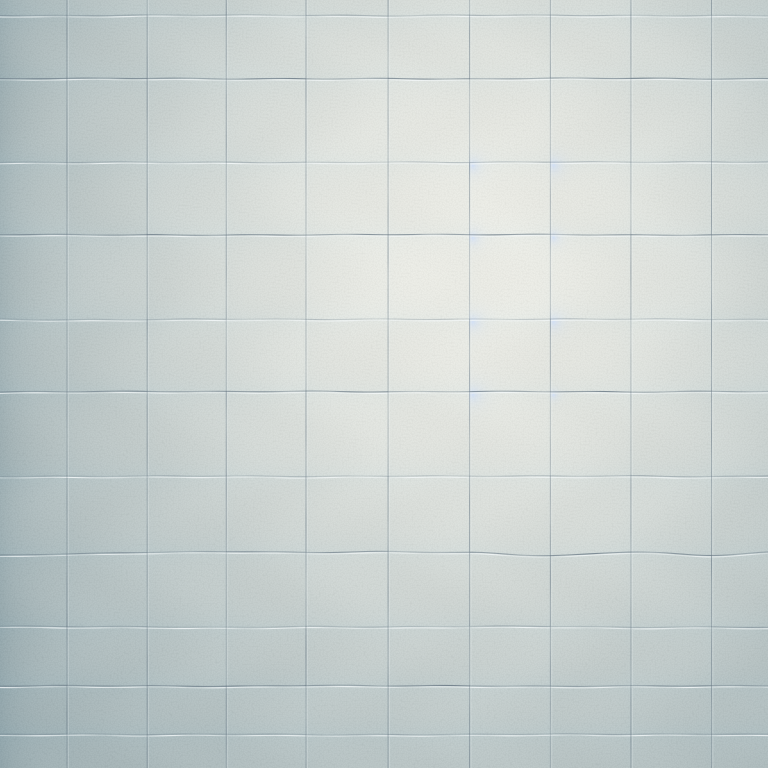
Give the GLSL for this pattern, as a WebGL 1 fragment shader.

```glsl
precision highp float;
// Pale glazed wall tiles, ten across and twelve down, in uneven rows.
// Hairline joints follow spacing formulas and fade in and out; a soft
// off-centre light, fine cellular grain and a few pale chips age the glaze.

uniform vec2 u_resolution;

const float COLUMN_PITCH = 0.1049;
const float FIRST_COLUMN = 0.0872;
const float ROW_PITCH = 0.1025;
const float FIRST_ROW = -0.027;
const int ROW_JOINTS = 11;
const float COLUMN_HALF_WIDTH = 0.0006;
const float ROW_HALF_WIDTH = 0.0007;
const float LIP_SHIFT = 0.0019;
const float BOW = 0.006;
const float GRAIN_CELLS = 430.0;
const float GRAIN_AMOUNT = 0.036;
const float TILE_VARIATION = 0.010;
const vec2 LIGHT_CENTER = vec2(0.62, 0.66);
const vec2 LIGHT_FALLOFF = vec2(2.6, 1.9);
const vec2 CHIP_CENTER = vec2(0.665, 0.64);
const vec2 CHIP_REACH = vec2(0.08, 0.18);
const vec3 LIT_GLAZE = vec3(0.915, 0.917, 0.892);
const vec3 SHADED_GLAZE = vec3(0.580, 0.653, 0.673);
const vec3 JOINT_DARK = vec3(0.40, 0.46, 0.51);
const vec3 JOINT_LIGHT = vec3(0.96, 0.975, 0.98);
const vec3 CHIP_BLUE = vec3(0.81, 0.87, 0.97);

float hash(vec2 p) {
  return fract(sin(dot(p, vec2(127.1, 311.7))) * 43758.5);
}

// Distance to the nearest jittered cell point.
float cellular(vec2 p) {
  vec2 cell = floor(p);
  float nearest = 2.0;
  for (int j = -1; j <= 1; j++) {
    for (int i = -1; i <= 1; i++) {
      vec2 id = cell + vec2(float(i), float(j));
      vec2 point = id + vec2(hash(id), hash(id + 57.3));
      nearest = min(nearest, distance(p, point));
    }
  }
  return nearest;
}

// Even columns, drawn slightly left around the third and fourth.
float columnPosition(float k) {
  return FIRST_COLUMN + COLUMN_PITCH * k
    - 0.0036 * exp(-0.6 * (k - 2.8) * (k - 2.8));
}

// Uneven joint heights: short rows at both ends, alternating ones between.
float jointHeight(float n) {
  float alternate = 0.004 * (2.0 * mod(n, 2.0) - 1.0);
  float dip = 0.009 * exp(-4.0 * (n - 3.0) * (n - 3.0));
  return FIRST_ROW + ROW_PITCH * n + alternate - dip
    + 0.075 * exp(-n) - 0.014 * exp(2.0 * (n - 10.0));
}

// Bends a row joint smoothly from one tile corner to the next.
float jointBow(float gridX, float n) {
  float c = floor(gridX);
  float a = hash(vec2(c, n + 20.0));
  float b = hash(vec2(c + 1.0, n + 20.0));
  float looseness = 0.2 + 0.8 * exp(-2.0 * (n - 3.0) * (n - 3.0));
  return BOW * looseness * (mix(a, b, smoothstep(0.0, 1.0, gridX - c)) - 0.5)
    + 0.0004 * sin(gridX * 5.3 + n * 2.1);
}

// Layered sines from 0 to 1 that make a joint fade along its length.
float fading(float t, float seed) {
  return 0.5 + 0.3 * sin(t * 41.0 + seed * 2.7) + 0.2 * sin(t * 113.0 + seed * 5.1);
}

float stroke(float d, float halfWidth, float pixel) {
  float coverage = clamp((halfWidth - abs(d)) / pixel + 0.5, 0.0, 1.0);
  return coverage * min(1.0, 2.0 * halfWidth / pixel);
}

void main() {
  vec2 uv = gl_FragCoord.xy / u_resolution;
  float pixel = 1.0 / min(u_resolution.x, u_resolution.y);

  // Nearest column joint
  float gridX = (uv.x - FIRST_COLUMN) / COLUMN_PITCH;
  float column = floor(gridX + 0.5);
  float dx = uv.x - columnPosition(column);

  // Nearest row joint and the row this point lies in
  float dy = 1.0;
  float joint = 0.0;
  float row = 0.0;
  for (int i = 0; i < ROW_JOINTS; i++) {
    float n = float(i);
    float d = uv.y - jointHeight(n) - jointBow(gridX, n);
    row += step(0.0, d);
    if (abs(d) < abs(dy)) {
      dy = d;
      joint = n;
    }
  }
  vec2 tile = vec2(column - step(dx, 0.0), row);

  // Lit glaze, darkest along the left edge
  vec2 away = uv - LIGHT_CENTER;
  float shade = 1.0 - exp(-dot(away * away, LIGHT_FALLOFF));
  shade += 0.2 * exp(-uv.x / 0.035);
  vec3 color = mix(LIT_GLAZE, SHADED_GLAZE, shade);

  // Tile tint, cool rims and grain
  color += TILE_VARIATION * (hash(tile + 8.0) - 0.5);
  float rim = exp(-abs(dy) / 0.014) + 0.4 * exp(-abs(dx) / 0.007);
  color += rim * vec3(-0.012, 0.0, 0.006);
  color += GRAIN_AMOUNT * (0.45 - cellular(uv * GRAIN_CELLS));
  color += 0.004 * sin(uv.x * 31.0 + 2.0 * sin(uv.y * 27.0));

  // Pale chips at the lower side of some joint crossings near the light
  vec2 crossing = vec2(columnPosition(column), jointHeight(joint));
  vec2 offset = abs(crossing - CHIP_CENTER);
  float chipped = step(offset.x, CHIP_REACH.x) * step(offset.y, CHIP_REACH.y);
  float chipSize = mix(0.004, 0.010, hash(vec2(column, joint + 31.0)));
  float chip = exp(-length(vec2(dx - 0.004, dy + 0.004)) / chipSize);
  color = mix(color, CHIP_BLUE, 0.85 * chipped * chip * step(-0.001, dx));

  // Joints: a hairline groove with a lit lip to the right or below
  float rowStrength = mix(0.38, 0.68, mod(joint, 2.0));
  float rowWear = rowStrength * mix(0.6, 1.1, hash(vec2(tile.x, joint + 3.0)));
  rowWear *= mix(0.6, 1.15, fading(uv.x, joint));
  float columnWear = mix(0.4, 0.65, hash(vec2(column, row + 70.0)));
  columnWear *= mix(0.75, 1.15, fading(uv.y, column));
  float rowLip = stroke(dy + LIP_SHIFT, ROW_HALF_WIDTH, pixel);
  rowLip *= mix(0.35, 1.0, fading(uv.x, joint + 9.0));
  float columnLip = stroke(dx - LIP_SHIFT, COLUMN_HALF_WIDTH, pixel);
  color = mix(color, JOINT_LIGHT, max(0.85 * rowLip, 0.25 * columnLip));
  color = mix(color, JOINT_DARK, columnWear * stroke(dx, COLUMN_HALF_WIDTH, pixel));
  color = mix(color, JOINT_DARK, rowWear * stroke(dy, ROW_HALF_WIDTH, pixel));

  gl_FragColor = vec4(clamp(color, 0.0, 1.0), 1.0);
}
```
